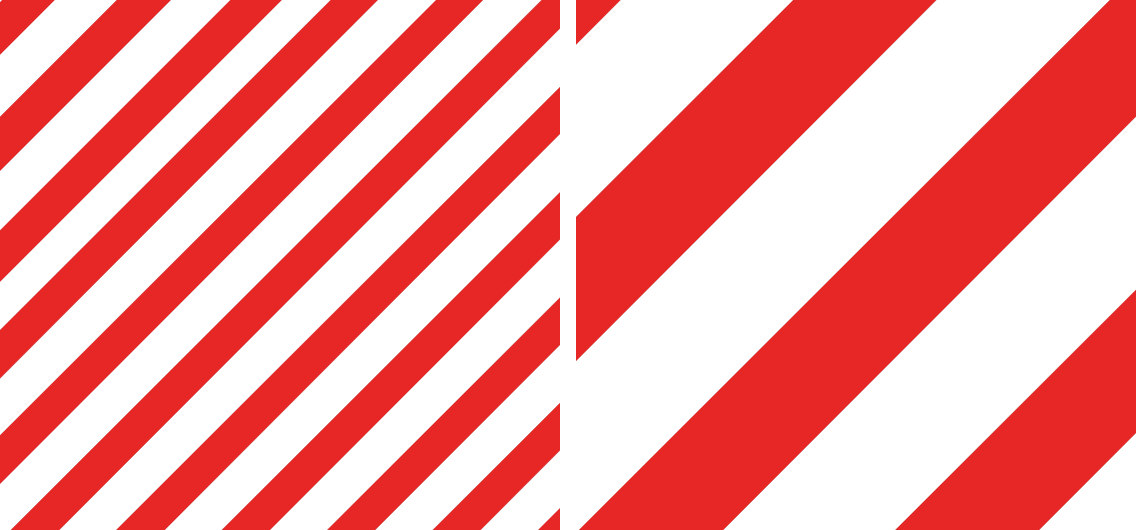
Left: the whole. Right: its middle third, enlarged.
Reproduce this pattern procedurally as a WebGL 1 fragment shader.

```glsl
precision highp float;

// Red diagonal stripes on white, rising to the right at 45 degrees.
// Evenly spaced stripes come from a mod; three broader, wider-spaced ones
// fill the upper left corner. Lengths are fractions of the canvas width.

uniform vec2 u_resolution;

const vec3 PAPER = vec3(1.0);
const vec3 RED = vec3(0.902, 0.153, 0.150);
const vec3 EDGE_DULLING = vec3(0.08, 0.0, 0.0);

// Positions and widths are measured along the top edge.
const float PERIOD = 0.1882;
const float FIRST_CENTRE = 0.6326;
const float STRIPE_WIDTH = 0.0856;
const float TAPER = 0.0017;        // narrowing towards the lower right

const vec3 CORNER_CENTRES = vec3(0.0508, 0.2568, 0.4573);
const vec3 CORNER_WIDTHS = vec3(0.0938, 0.0970, 0.0918);
const float CORNER_LIMIT = 0.547;  // where the even spacing takes over

// Signed distance across the evenly spaced stripes, negative inside.
float evenStripes(float across, float along) {
  float offset = mod(across - FIRST_CENTRE + 0.5 * PERIOD, PERIOD) - 0.5 * PERIOD;
  return abs(offset) - 0.5 * (STRIPE_WIDTH - TAPER * along);
}

// Signed distance across the three corner stripes.
float cornerStripes(float across) {
  vec3 d = abs(vec3(across) - CORNER_CENTRES) - 0.5 * CORNER_WIDTHS;
  return min(d.x, min(d.y, d.z));
}

void main() {
  // Origin at the upper left, y pointing down.
  vec2 p = vec2(gl_FragCoord.x, u_resolution.y - gl_FragCoord.y) / u_resolution.x;
  float across = p.x + p.y;
  float along = p.x - p.y;

  float dist = across < CORNER_LIMIT ? cornerStripes(across) : evenStripes(across, along);

  // One pixel of smoothing, scaled to the diagonal coordinate.
  float pixel = sqrt(2.0) / u_resolution.x;
  float ink = clamp(0.5 - dist / pixel, 0.0, 1.0);

  // Slightly duller tone where ink meets paper.
  vec3 colour = mix(PAPER, RED, ink);
  colour -= EDGE_DULLING * 4.0 * ink * (1.0 - ink);

  gl_FragColor = vec4(colour, 1.0);
}
```
